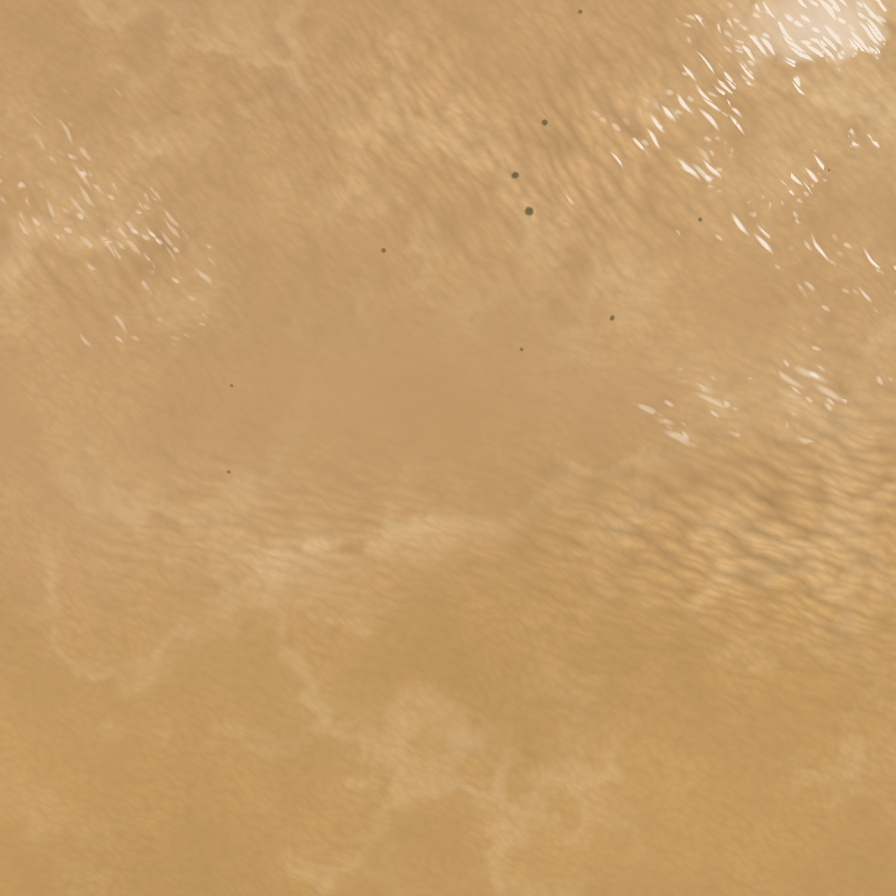
This texture is drawn by a WebGL 2 fragment shader. Its source:

```glsl
#version 300 es
precision highp float;
// Shallow silty water seen from above: a golden to rosy ground with pale
// silt veins (cellular borders bent by layered sines), stretched cells as
// wind ripples, clustered sun glints near one corner and a few dark specks.
uniform vec2 u_resolution;
out vec4 fragColor;

#define GOLD vec3(0.754, 0.593, 0.372)
#define ROSE vec3(0.760, 0.603, 0.418)
#define SILT vec3(0.835, 0.700, 0.515)
#define GLINT vec3(0.965, 0.905, 0.835)
#define SPECK vec3(0.36, 0.34, 0.24)
#define VEIN_SCALE 6.5
#define VEIN_STRENGTH 0.40
#define RIPPLE_CELLS vec2(24.0, 100.0)
#define GLINT_CELLS vec2(28.0, 165.0)
#define RIPPLE_CONTRAST 0.20
#define GRAIN_CONTRAST 0.045
#define SPECK_COUNT 11

vec2 hash2(vec2 p) {
    return fract(sin(vec2(dot(p, vec2(127.1, 311.7)), dot(p, vec2(269.5, 183.3)))) * 43758.5);
}

// Layered sines, each turned, enlarged and bent; roughly -1 to 1
float sineLayers(vec2 p) {
    float sum = 0.0, gain = 0.5;
    for (int i = 0; i < 6; i++) {
        sum += gain * sin(p.x + 1.7 * sin(p.y));
        p = mat2(1.2, 1.4, -1.4, 1.2) * p + 1.3;
        gain *= 0.62;
    }
    return sum;
}

// Nearest distance, second distance, random value of the nearest cell
vec3 cellular(vec2 p) {
    vec3 best = vec3(9.0, 9.0, 0.0);
    for (int i = 0; i < 9; i++) {
        vec2 id = floor(p) + vec2(i % 3 - 1, i / 3 - 1);
        float d = length(id + hash2(id) - p);
        if (d < best.x) best = vec3(d, best.x, hash2(id + 71.3).x);
        else best.y = min(best.y, d);
    }
    return best;
}

// Soft elliptical patch
float patchAt(vec2 p, vec2 center, vec2 radius) {
    vec2 d = (p - center) / radius;
    return exp(-dot(d, d));
}

// Coordinates along and across a crest direction
vec2 alongCrest(vec2 p, float angle) {
    vec2 dir = vec2(cos(angle), sin(angle));
    return vec2(dot(p, dir), dot(p, vec2(-dir.y, dir.x)));
}

// Streaks from stretched cells; density is the share of lit cells
float streaks(vec3 cell, float density) {
    float lit = smoothstep(1.0 - density, 1.1 - density, cell.z);
    return lit * smoothstep(0.55, 0.15, cell.x) * smoothstep(0.0, 0.2, cell.y - cell.x);
}

void main() {
    vec2 uv = gl_FragCoord.xy / u_resolution;
    float cloud = sineLayers(uv * 7.0 + 2.0);
    float detail = sineLayers(uv.yx * 26.0 + 5.0);
    vec2 bend = vec2(cloud, sineLayers(uv * 9.0 + 17.0));
    vec2 swayed = uv + 0.012 * bend;
    float calm = patchAt(uv, vec2(0.45, 0.57), vec2(0.24, 0.11));

    // Ground tone
    float rosy = smoothstep(0.2, 0.56, uv.y + 0.06 * cloud - 0.12 * (uv.x - 0.5));
    vec3 color = mix(GOLD, ROSE, rosy) * (1.0 + (1.0 - 0.6 * calm) * (0.022 * cloud + 0.016 * detail));

    // Pale veins, one long silt front and hazy bright areas
    vec3 net = cellular(uv * VEIN_SCALE + 0.5 * bend + 0.16 * detail);
    float veins = smoothstep(0.36, 0.0, net.y - net.x) * smoothstep(-0.5, 0.8, bend.y + 0.6 * detail);
    float front = uv.y - 0.22 - 0.42 * uv.x - 0.045 * bend.y - 0.018 * detail;
    float frontGlow = exp(-front * front / (front > 0.0 ? 0.00008 : 0.0008));
    frontGlow *= smoothstep(0.15, 0.35, uv.x) * smoothstep(0.85, 0.7, uv.x) * (0.75 + 0.4 * detail);
    float haze = patchAt(uv, vec2(0.95, 0.92), vec2(0.24, 0.22))
               + 0.5 * patchAt(uv, vec2(0.1, 0.75), vec2(0.2, 0.14))
               + 0.65 * patchAt(uv, vec2(0.88, 0.56), vec2(0.18, 0.06));
    float silt = (VEIN_STRENGTH * veins + 0.12 * max(bend.y, 0.0)) * (1.0 - calm);
    silt += 0.5 * frontGlow + haze * (0.45 + 0.35 * detail);
    color = mix(color, SILT, clamp(silt, 0.0, 0.95));

    // Wind ripples: steep crests above, flatter ones below, fine grain over all
    vec3 steep = cellular(alongCrest(swayed, -0.92) * RIPPLE_CELLS);
    vec3 level = cellular(alongCrest(swayed, -0.33) * RIPPLE_CELLS + 40.0);
    vec3 grain = cellular(alongCrest(swayed, -0.6) * vec2(75.0, 160.0) + 90.0);
    float steepArea = patchAt(uv, vec2(0.68, 0.86), vec2(0.36, 0.17))
                    + 0.7 * patchAt(uv, vec2(0.12, 0.74), vec2(0.18, 0.16));
    float levelArea = patchAt(uv, vec2(0.86, 0.42), vec2(0.26, 0.18))
                    + 0.5 * patchAt(uv, vec2(0.38, 0.40), vec2(0.26, 0.08)) + 0.12;
    float ripple = (0.45 - steep.x) * steepArea + (0.45 - level.x) * levelArea;
    color *= 1.0 + (1.0 - 0.8 * calm) * (RIPPLE_CONTRAST * ripple * (0.75 + 0.5 * bend.y)
                 + GRAIN_CONTRAST * (0.45 - grain.x) * (1.0 + 0.5 * detail));

    // Sun glints: long streaks in clusters, fine glitter on the hazy areas
    vec3 spark = cellular(alongCrest(swayed, -0.92) * GLINT_CELLS + 20.0);
    float broken = smoothstep(-0.25, 0.4, sineLayers(uv * 17.0 + 31.0) + 0.3 * bend.y);
    float bright = 0.85 * patchAt(uv, vec2(0.96, 0.88), vec2(0.12, 0.14))
                 + 0.38 * patchAt(uv, vec2(0.80, 0.84), vec2(0.15, 0.11));
    float faint = 0.45 * patchAt(uv, vec2(0.12, 0.75), vec2(0.15, 0.12));
    float low = 0.42 * patchAt(uv, vec2(0.88, 0.54), vec2(0.2, 0.07));
    float glint = streaks(spark, bright * broken) + 0.4 * streaks(spark, faint * broken);
    glint += 0.45 * streaks(level, low * broken) + 0.5 * streaks(grain, 0.4 * haze * broken);
    glint += 0.65 * broken * patchAt(uv, vec2(0.92, 0.97), vec2(0.08, 0.06));
    color = mix(color, GLINT, clamp(glint, 0.0, 1.0));

    // Dark floating specks, larger near the cluster center
    for (int i = 0; i < SPECK_COUNT; i++) {
        float k = float(i) / float(SPECK_COUNT);
        vec2 center = vec2(0.58, 0.75) + (hash2(vec2(i, 8)) - 0.5) * (0.08 + 0.9 * k);
        float d = length(uv - center + 0.004 * vec2(detail, cloud));
        float size = mix(0.0065, 0.002, sqrt(k));
        color = mix(color, SPECK, 0.8 * (1.0 - k * 0.5) * smoothstep(size, size * 0.4, d));
    }
    fragColor = vec4(color, 1.0);
}
```
